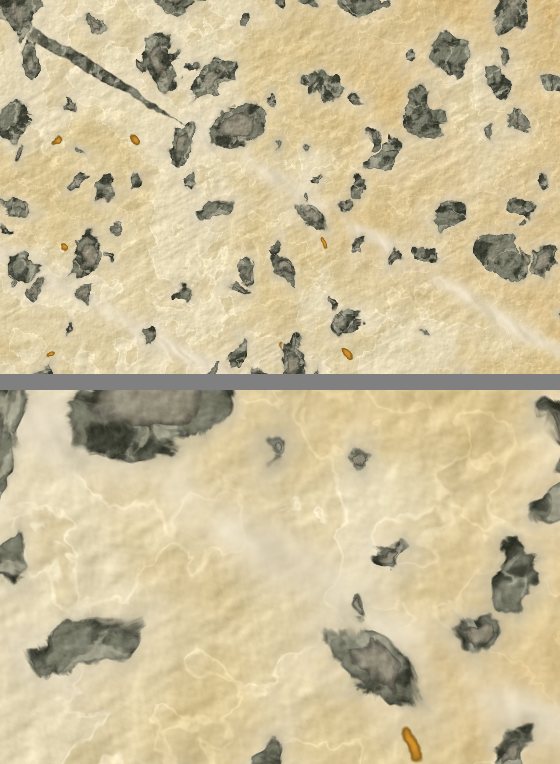
Top: the whole. Bottom: its middle third, enlarged.
Write a WebGL 1 fragment shader that draws this texture.

```glsl
precision highp float;
// Cut face of a blue cheese: creamy paste, grey-green mould pockets and pale diagonal creases.
uniform vec2 u_resolution;

const vec3 CREAM = vec3(0.895, 0.845, 0.705);
const vec3 BUTTER = vec3(0.855, 0.775, 0.575);
const vec3 GOLD = vec3(0.81, 0.67, 0.41);
const vec3 CHALK = vec3(0.91, 0.87, 0.78);
const vec3 BLEED = vec3(0.70, 0.67, 0.56);
const vec3 OCHRE = vec3(0.66, 0.46, 0.14);
const vec3 MOULD_DARK = vec3(0.24, 0.25, 0.20);
const vec3 MOULD_MID = vec3(0.49, 0.49, 0.42);
const vec3 MOULD_PALE = vec3(0.72, 0.71, 0.62);
const vec3 CAVITY = vec3(0.53, 0.51, 0.44);

float hash(vec2 p) {
  vec3 q = fract(vec3(p.xyx) * 0.1031);
  q += dot(q, q.yzx + 33.33);
  return fract((q.x + q.y) * q.z);
}

float noise(vec2 p) {
  vec2 i = floor(p), f = fract(p);
  f = f * f * (3.0 - 2.0 * f);
  return mix(mix(hash(i), hash(i + vec2(1, 0)), f.x),
             mix(hash(i + vec2(0, 1)), hash(i + vec2(1, 1)), f.x), f.y);
}

float fbm(vec2 p) {
  float sum = 0.0, amp = 0.5;
  for (int i = 0; i < 5; i++) {
    sum += amp * noise(p);
    p = mat2(1.6, 1.2, -1.2, 1.6) * p + 17.3;
    amp *= 0.5;
  }
  return sum / 0.97;
}

vec2 turn(vec2 p, float a) {
  return vec2(cos(a) * p.x + sin(a) * p.y, cos(a) * p.y - sin(a) * p.x);
}

// Slope of the noise towards a light at the upper left.
float relief(vec2 p, float scale) {
  vec2 q = p * scale;
  return fbm(q) - fbm(q + vec2(-0.25, 0.25));
}

vec2 warp(vec2 p, float scale, float amount) {
  return p + amount * (vec2(fbm(p * scale), fbm(p * scale + 41.7)) - 0.5);
}

// Scattered ovals: x is the signed distance, y the relative depth inside.
vec2 pockets(vec2 p, float cell, float chance, float size, float seed) {
  vec2 best = vec2(1.0, -9.0), id = floor(p / cell);
  for (int j = -1; j <= 1; j++) {
    for (int i = -1; i <= 1; i++) {
      vec2 c = id + vec2(i, j), k = c + seed;
      vec2 centre = (c + 0.15 + 0.7 * vec2(hash(k), hash(k + 57.0))) * cell;
      float radius = size * mix(0.45, 1.0, hash(k + 91.0));
      vec2 q = turn(p - centre, 0.6 + 2.2 * hash(k + 23.0)) * vec2(0.8, 1.3);
      float d = length(q) - radius;
      if (hash(k + 131.0) < chance && d < best.x) best = vec2(d, -d / radius);
    }
  }
  return best;
}

vec3 pasteColour(vec2 p) {
  vec3 col = mix(BUTTER, CREAM, smoothstep(0.37, 0.56, fbm(p * 4.0 + 3.0)));
  float ripe = smoothstep(0.85, 1.65, p.x + 1.3 * (fbm(p * 3.0 + 9.0) - 0.5));
  col = mix(col, GOLD, 0.75 * ripe);
  // Translucent flakes with crisp borders.
  float flake = fbm(warp(p, 12.0, 0.06) * 13.0);
  col = mix(col, BUTTER * 0.97, 0.45 * smoothstep(0.54, 0.57, flake));
  col += 0.06 * smoothstep(0.025, 0.0, abs(flake - 0.535));
  // Knife scratches and fine surface grain.
  vec2 s = turn(p, 0.5);
  float scratch = noise(s * vec2(9.0, 150.0)) - 0.5;
  col += 0.09 * scratch * smoothstep(0.4, 0.65, fbm(p * 5.0 + 30.0));
  col += 0.20 * relief(p, 22.0) + 0.20 * relief(p, 75.0);
  return col;
}

vec3 mouldColour(vec2 p, float d, float depth) {
  vec2 q = warp(p, 18.0, 0.05);
  float crumb = fbm(q * 34.0), light = relief(q, 30.0);
  vec3 col = mix(MOULD_DARK, MOULD_MID, smoothstep(0.30, 0.62, crumb + light));
  float ridge = 1.0 - abs(2.0 * fbm(q * 17.0 + 8.0) - 1.0);
  col = mix(col, MOULD_PALE, 0.65 * smoothstep(0.90, 0.99, ridge + 0.3 * light));
  // Smooth hollow floor under a shaded lip.
  float hollow = smoothstep(0.38, 0.48, depth) * smoothstep(0.42, 0.5, fbm(p * 6.0 + 70.0));
  vec3 bed = CAVITY * mix(0.62, 1.08, smoothstep(0.38, 0.72, depth)) + 0.2 * light;
  col = mix(col, bed, hollow);
  col *= mix(0.78, 1.0, smoothstep(0.0, 0.007, -d));
  return col + 0.3 * relief(p, 80.0);
}

// Pale rumpled crease along a falling line, dark with mould before darkEnd.
vec3 addCrease(vec3 col, vec2 p, float start, float slope, float darkEnd) {
  float d = (p.y - start - slope * p.x) / sqrt(1.0 + slope * slope);
  d += 0.028 * (fbm(p * 9.0) - 0.5);
  float along = p.x - slope * p.y;
  float rumple = noise(vec2(along * 75.0 + 2.0 * noise(p * 30.0), d * 35.0)) - 0.5;
  float band = exp(-d * d / 0.0007) * smoothstep(0.25, 0.55, fbm(p * 7.0 + 5.0));
  col = mix(col, CHALK + 0.14 * rumple, 0.8 * band);
  float width = 0.015 * smoothstep(darkEnd, darkEnd - 0.25, p.x) + 0.012 * (fbm(p * 38.0) - 0.5);
  float dark = smoothstep(0.003, -0.003, abs(d) - width) * step(p.x, darkEnd);
  return mix(col, mouldColour(p, abs(d) - width, 0.0), dark);
}

void main() {
  vec2 p = gl_FragCoord.xy / u_resolution.y;
  vec2 w = warp(warp(p, 9.0, 0.09), 36.0, 0.035);
  vec2 large = pockets(w, 0.18, 0.66, 0.060, 12.0);
  vec2 small = pockets(w + 0.03, 0.10, 0.30, 0.021, 77.0);
  vec2 pocket = large.x < small.x ? large : small;

  vec3 col = addCrease(pasteColour(p), p, 0.97, -0.61, 0.52);
  col = addCrease(col, p, 0.335, -0.57, -0.1);

  // Chalky halo and grey bleed around the mould.
  float outside = max(pocket.x, 0.0);
  col = mix(col, CHALK + 0.2 * relief(p, 45.0), 0.6 * exp(-outside / 0.022));
  col = mix(col, BLEED, 0.75 * exp(-outside / 0.007) * smoothstep(0.3, 0.6, fbm(p * 25.0)));
  col = mix(col, mouldColour(p, pocket.x, pocket.y), smoothstep(0.002, -0.003, pocket.x));

  // Rare small ochre holes.
  vec2 hole = pockets(warp(p, 25.0, 0.03), 0.27, 0.25, 0.016, 205.0);
  vec3 holeColour = OCHRE * mix(0.8, 1.25, smoothstep(0.0, 0.8, hole.y));
  col = mix(col, holeColour, smoothstep(0.002, -0.002, hole.x) * smoothstep(0.0, 0.01, pocket.x));
  gl_FragColor = vec4(clamp(col, 0.0, 1.0), 1.0);
}
```
